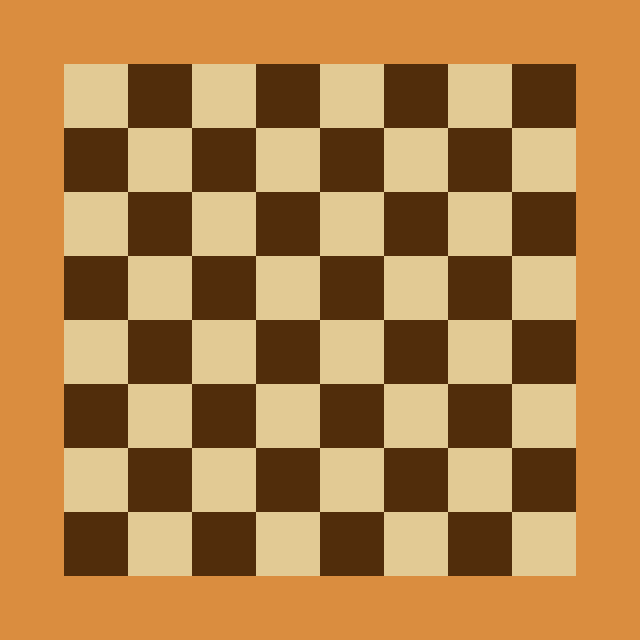
Write a WebGL 1 fragment shader that draws this pattern.

```glsl
precision highp float;
// Draws a flat checkered board of eight by eight squares inside a plain border.

uniform vec2 u_resolution;

#define SQUARES 8.0
#define BORDER 0.1
#define BORDER_COLOR vec3(0.853, 0.553, 0.247)
#define LIGHT_COLOR vec3(0.886, 0.792, 0.580)
#define DARK_COLOR vec3(0.318, 0.176, 0.043)

// Signed distance to the nearest square edge on each axis, positive in even squares
vec2 stripeDistance(vec2 cell) {
  return 0.5 - 2.0 * abs(fract(0.5 * cell + 0.25) - 0.5);
}

// Signed distance to a centred box, positive inside
float boxDistance(vec2 p, float halfSize) {
  vec2 d = halfSize - abs(p);
  return min(d.x, d.y);
}

// Edge coverage over the width of one pixel
float coverage(float d, float pixel) {
  return clamp(d / pixel + 0.5, 0.0, 1.0);
}

void main() {
  float side = min(u_resolution.x, u_resolution.y);
  float pixel = 1.0 / side;
  vec2 p = (gl_FragCoord.xy - 0.5 * u_resolution) / side;

  // Checker: product of the two smoothed stripe signs
  float halfBoard = 0.5 - BORDER;
  float cellSize = 2.0 * halfBoard / SQUARES;
  vec2 stripes = stripeDistance((p + halfBoard) / cellSize) * cellSize;
  vec2 signs = clamp(2.0 * stripes / pixel, -1.0, 1.0);
  float dark = 0.5 + 0.5 * signs.x * signs.y;
  vec3 board = mix(LIGHT_COLOR, DARK_COLOR, dark);

  // Border around the board
  float inside = coverage(boxDistance(p, halfBoard), pixel);
  gl_FragColor = vec4(mix(BORDER_COLOR, board, inside), 1.0);
}
```
